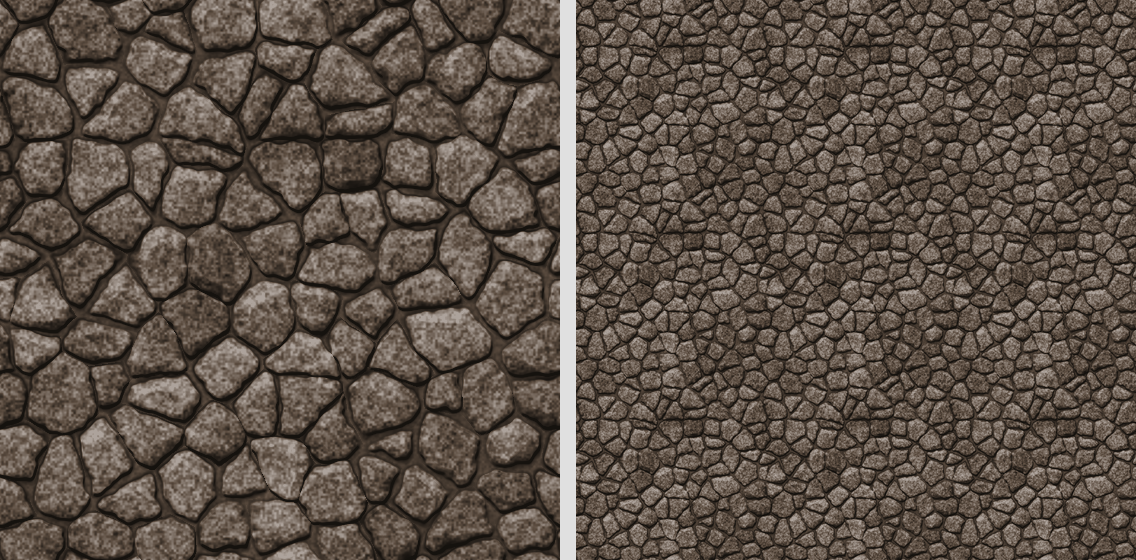
Left, the tile; right, the same tile 3 across and 3 down.
This texture is drawn by a Shadertoy shader. Its source:

```glsl
// Seamless rubble stone wall: rough brown fieldstones bedded in dark earthy mortar.
#define GRID vec2(9.0, 12.0)    // stones across and up; the row count must be even
#define JITTER 0.82             // scatter of stone centres
#define SIZE_SPREAD 0.34        // difference between small and large stones
#define WARP 0.034              // bending of the stone outlines
#define ROUNDING 18.0           // higher gives sharper stone corners
#define RELIEF 0.15             // strength of the directional light
#define GRAIN 0.42              // contrast of the fine speckle
#define LIGHT_DIR normalize(vec2(-0.35, 1.0))
#define SHADOW_COLOR vec3(0.06, 0.05, 0.04)
#define EARTH_COLOR vec3(0.36, 0.30, 0.25)
#define HIGHLIGHT_COLOR vec3(0.68, 0.64, 0.61)

vec3 hash3(vec2 p) {
    vec3 q = fract(p.xyx * vec3(0.1031, 0.1030, 0.0973));
    q += dot(q, q.yxz + 33.33);
    return fract((q.xxy + q.yzz) * q.zyx);
}

vec2 wrapCell(vec2 cell, vec2 period) {
    return floor(mod(cell + 0.5, period));
}

// Value noise that repeats once per canvas
float noise(vec2 uv, float freq) {
    vec2 cell = floor(uv * freq), f = fract(uv * freq);
    f = f * f * (3.0 - 2.0 * f);
    vec2 lo = wrapCell(cell, vec2(freq)) + freq;
    vec2 hi = wrapCell(cell + 1.0, vec2(freq)) + freq;
    return mix(mix(hash3(lo).x, hash3(vec2(hi.x, lo.y)).x, f.x),
               mix(hash3(vec2(lo.x, hi.y)).x, hash3(hi).x, f.x), f.y);
}

float fbm(vec2 uv, float freq, int octaves) {
    float sum = 0.0, amp = 0.5, total = 0.0;
    for (int i = 0; i < octaves; i++) {
        sum += amp * noise(uv, freq);
        total += amp;
        amp *= 0.5;
        freq *= 2.0;
    }
    return sum / total;
}

// Offset to a stone centre in row heights (xy) and its size weight (z)
vec3 stoneSite(vec2 cell, vec2 p) {
    vec2 id = wrapCell(cell, GRID);
    vec3 h = hash3(id + 11.0);
    vec2 centre = cell + 0.5 + JITTER * (h.xy - 0.5);
    centre.x += 0.5 * mod(id.y, 2.0);
    return vec3((centre - p) * vec2(GRID.y / GRID.x, 1.0), SIZE_SPREAD * h.z);
}

// Returns height, signed distance inside the stone, and the stone's random tone
vec3 surface(vec2 uv) {
    vec2 bend = vec2(fbm(uv, 10.0, 3), fbm(uv + 0.37, 10.0, 3)) - 0.5;
    vec2 p = (uv + WARP * bend) * GRID;
    vec2 base = floor(p), nearestCell = base;
    vec3 nearest = vec3(0.0);
    float best = 1e5;
    for (int y = -2; y <= 2; y++)
    for (int x = -2; x <= 2; x++) {
        vec2 cell = base + vec2(x, y);
        vec3 s = stoneSite(cell, p);
        float power = dot(s.xy, s.xy) - s.z;
        if (power < best) { best = power; nearest = s; nearestCell = cell; }
    }

    // Rounded distance to the borders of the weighted cells
    float sum = 0.0;
    for (int y = -2; y <= 2; y++)
    for (int x = -2; x <= 2; x++) {
        vec3 s = stoneSite(base + vec2(x, y), p);
        float gap = length(s.xy - nearest.xy);
        if (gap > 0.001)
            sum += exp(-ROUNDING * (dot(s.xy, s.xy) - s.z - best) / (2.0 * gap));
    }
    float border = -log(sum) / ROUNDING;

    vec3 trait = hash3(wrapCell(nearestCell, GRID) + 71.0);
    float edge = border - mix(0.02, 0.10, trait.z) + 0.13 * (fbm(uv, 44.0, 2) - 0.5);

    // Bevelled sides, a tilted top face and a rough skin
    float mask = smoothstep(-0.03, 0.04, edge);
    float face = 0.22 - dot(nearest.xy, trait.xy - 0.5) * 0.7;
    float height = 0.13 * mask + max(min(1.2 * edge, face), 0.0);
    height += mix(0.07, 0.19, mask) * (fbm(uv, 36.0, 3) - 0.5);
    return vec3(height, edge, trait.x * 0.5 + trait.y * 0.5);
}

void mainImage(out vec4 fragColor, in vec2 fragCoord) {
    vec2 uv = fragCoord / iResolution.xy;
    vec3 here = surface(uv);
    float edge = here.y, mask = smoothstep(-0.03, 0.03, edge);

    // Light from above and soft shadow cast by taller neighbours
    float slope = (here.x - surface(uv + LIGHT_DIR * 0.004).x) / 0.048;
    float blocked = surface(uv + LIGHT_DIR * 0.015).x - here.x;
    float shadow = smoothstep(0.06, 0.35, blocked);

    // Stone and mortar tones, from 0 dark to 1 light
    float patches = fbm(uv, 4.0, 3);
    float stone = 0.61 + 0.28 * (here.z - 0.5) + 0.36 * (fbm(uv, 22.0, 3) - 0.5);
    stone *= mix(0.70, 1.0, smoothstep(0.0, 0.12, edge));
    float contact = 1.0 - smoothstep(0.0, 0.10, -edge);
    float mortar = 0.41 - 0.30 * contact * mix(0.45, 1.1, smoothstep(0.3, 0.65, noise(uv, 9.0)));
    float tone = mix(mortar, stone, mask);

    tone += RELIEF * clamp(slope, -1.8, 1.4);
    tone *= (1.0 - 0.5 * shadow) * mix(0.72, 1.28, patches);

    // Fine mineral speckle
    float speckle = noise(uv, 240.0) - 0.5 + 0.8 * (noise(uv, 128.0) - 0.5);
    tone += GRAIN * speckle * mix(0.35, 1.0, mask) * smoothstep(0.0, 0.5, tone);
    tone = clamp(tone, 0.04, 1.0);

    vec3 color = mix(SHADOW_COLOR, EARTH_COLOR, min(tone * 2.0, 1.0));
    color = mix(color, HIGHLIGHT_COLOR, max(tone * 2.0 - 1.0, 0.0));
    fragColor = vec4(color, 1.0);
}
```
